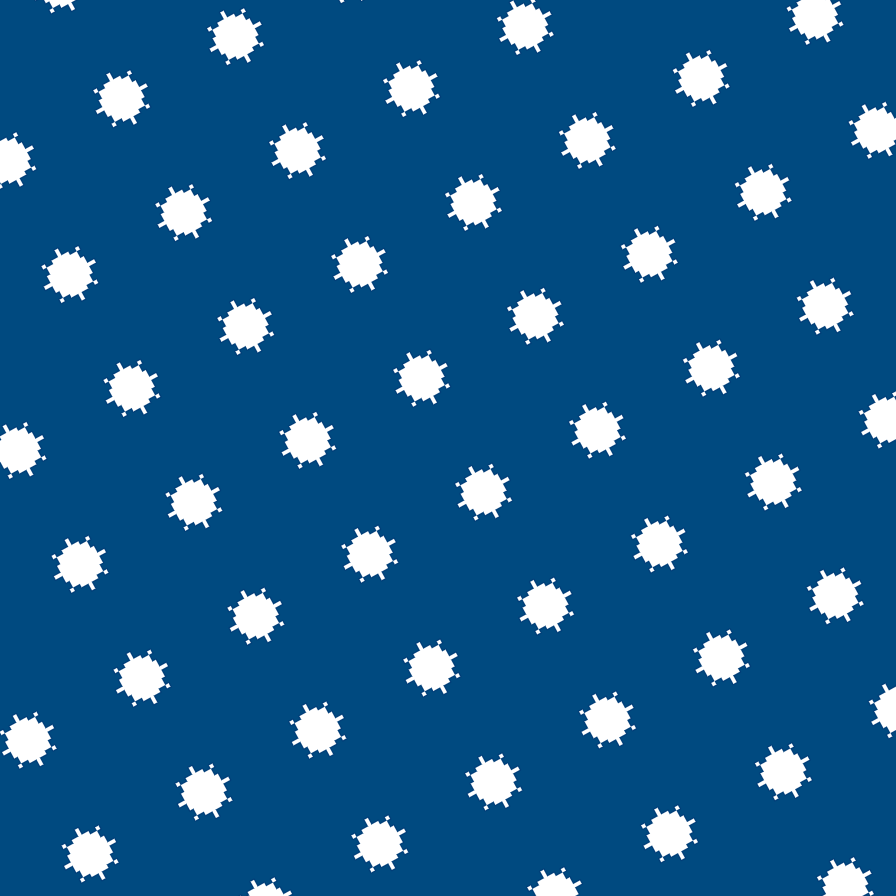
Write a three.js fragment shader that draws this pattern.

```glsl
varying vec2 vUv;

const vec3 BLUE = vec3(0.0, 0.29, 0.50);
const vec3 DARK_BLUE = vec3(0.0, 0.24, 0.47);
const vec3 WHITE = vec3(1.0);

const float CELL_SIZE = 0.1447;          // spacing of the dots
const float ANGLE = 0.4986;              // tilt of the grid, in radians
const vec2 DOT_CENTER = vec2(0.4705, 0.5778);
const float BLOCKS_PER_CELL = 34.0;      // small squares across one cell
const float RIM_WIDTH = 0.35;            // dark edge, in blocks

float boxDistance(vec2 p, vec2 halfSize) {
  vec2 d = abs(p) - halfSize;
  return length(max(d, 0.0)) + min(max(d.x, d.y), 0.0);
}

// Stepped disc with four spikes and four loose corner blocks
float dotDistance(vec2 p) {
  vec2 q = abs(p);
  q = vec2(max(q.x, q.y), min(q.x, q.y));
  float body = min(boxDistance(q, vec2(5.5, 2.5)), boxDistance(q, vec2(4.5)));
  float spike = boxDistance(q, vec2(7.5, 0.5));
  float corner = boxDistance(q - 5.0, vec2(0.5));
  return min(body, min(spike, corner));
}

void main() {
  // Tilted square grid with a dot in the middle of each cell
  float c = cos(ANGLE);
  float s = sin(ANGLE);
  vec2 offset = vUv - DOT_CENTER;
  vec2 grid = vec2(c * offset.x + s * offset.y, c * offset.y - s * offset.x) / CELL_SIZE;
  vec2 block = (fract(grid + 0.5) - 0.5) * BLOCKS_PER_CELL;

  // Edge softness, in blocks
  float soft = 0.7 * fwidth(vUv.x) * BLOCKS_PER_CELL / CELL_SIZE;
  float d = dotDistance(block);

  float rim = 1.0 - smoothstep(-soft, soft, d - RIM_WIDTH);
  float fill = 1.0 - smoothstep(-soft, soft, d);
  vec3 color = mix(BLUE, DARK_BLUE, rim);
  gl_FragColor = vec4(mix(color, WHITE, fill), 1.0);
}
```
